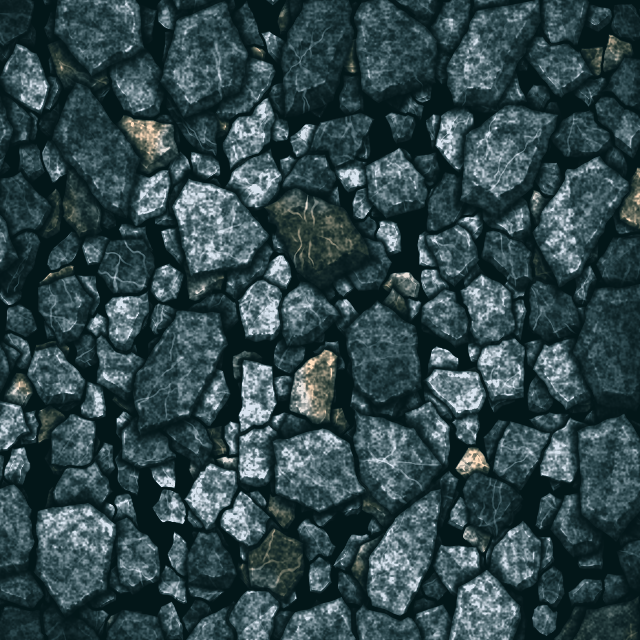
A Shadertoy shader for this texture:

```glsl
// Bed of crushed, angular slate stones with pale cracks, rusty pieces and dark teal gaps
const vec3 SHADOW_TEAL = vec3(0.012, 0.085, 0.095);
const vec3 PALE_SLATE  = vec3(0.77, 0.82, 0.86);
const vec3 TEAL_SHIFT  = vec3(-0.025, 0.012, 0.018);  // cools the middle tones
const vec3 RUST_TINT   = vec3(1.2, 0.98, 0.80);
const vec2 LIGHT_DIR   = vec2(-0.25, 0.97);
const int   SIDES = 6;             // planes that cut each stone
const int   LAYERS = 3;            // small stones at the back, large in front
const int   CRACKS = 4;            // straight pale lines per stone
const float GAP = 0.014;           // space between stones, in cells
const float RUST_SHARE = 0.15;
const float CRACK_STRENGTH = 0.38;
const float TAU = 6.28319;

float hash(vec2 p) {
    return fract(sin(dot(p, vec2(127.1, 311.7))) * 43758.5453);
}

float noise(vec2 p) {
    vec2 i = floor(p), f = fract(p);
    f = f * f * (3.0 - 2.0 * f);
    return mix(mix(hash(i), hash(i + vec2(1, 0)), f.x),
               mix(hash(i + vec2(0, 1)), hash(i + vec2(1, 1)), f.x), f.y);
}

float fbm(vec2 p) {
    float sum = 0.0, amp = 0.5;
    for (int i = 0; i < 3; i++) {
        sum += amp * noise(p);
        p = mat2(1.6, 1.2, -1.2, 1.6) * p + 7.3;
        amp *= 0.7;
    }
    return sum / 1.095;
}

vec2 heading(float turns) { return vec2(cos(TAU * turns), sin(TAU * turns)); }

struct Stone {
    float edge;    // distance inside the outline, negative outside
    float depth;   // distance inside the uncut polygon
    vec2 tilt;     // direction the nearest side faces
    vec2 local;    // position in the stone's own frame
    vec2 id;
};

// Finds the stone that owns p among jittered convex polygons
Stone findStone(vec2 p, float seed, float presence) {
    Stone s = Stone(-9.0, -9.0, vec2(0), vec2(0), vec2(0));
    float nearest = 9.0, second = 9.0;
    for (int y = -1; y <= 1; y++)
    for (int x = -1; x <= 1; x++) {
        vec2 cell = floor(p) + vec2(x, y);
        vec2 id = cell + seed;
        if (hash(id + 3.7) > presence) continue;
        vec2 centre = cell + 0.5 + 0.56 * (vec2(hash(id), hash(id + 17.3)) - 0.5);
        vec2 axis = heading(0.22 * (hash(id + 5.1) - 0.5));
        float stretch = 1.0 + 0.35 * hash(id + 9.2);
        mat2 turn = mat2(axis.x, axis.y, -axis.y, axis.x);
        vec2 squash = vec2(stretch, 1.0 / stretch);
        vec2 q = (turn * (p - centre)) * squash;

        float d = -9.0, d2 = -9.0, start = hash(id + 13.0);
        vec2 n = vec2(0), n2 = vec2(0);
        for (int i = 0; i < SIDES; i++) {
            float k = float(i);
            vec2 dir = heading(start + (k + 0.6 * hash(id + k * 1.37)) / float(SIDES));
            float plane = dot(q, dir) - 0.35 - 0.21 * hash(id + 31.0 + k * 2.11);
            if (plane > d) { d2 = d; n2 = n; d = plane; n = dir; }
            else if (plane > d2) { d2 = plane; n2 = dir; }
        }
        if (d < nearest) {
            second = nearest;
            nearest = d;
            n = mix(0.5 * (n + n2), n, smoothstep(0.0, 0.02, d - d2));
            s.tilt = normalize((n * squash) * turn + 1e-4);
            s.local = q;
            s.id = id;
        } else second = min(second, d);
    }
    s.depth = -nearest;
    s.edge = min(-nearest, 0.5 * (second - nearest)) - GAP;
    return s;
}

// Brightness from bevelled sides, a split top face and worn ridges
float facetLight(Stone s, float grain) {
    float bevel = 0.04 + 0.16 * hash(s.id + 41.0);
    float top = smoothstep(bevel - 0.012, bevel + 0.012, s.depth + 0.03 * (grain - 0.5));
    float split = dot(s.local, heading(hash(s.id + 43.0))) + 0.24 * hash(s.id + 47.0) - 0.12;
    float face = mix(0.74, 1.12, smoothstep(-0.012, 0.012, split + 0.06 * (grain - 0.5)));
    float side = 0.74 + 0.5 * dot(s.tilt, LIGHT_DIR);
    float wear = smoothstep(0.025, 0.0, abs(s.depth - bevel)) * smoothstep(0.4, 0.65, grain);
    return mix(side, face, top) + 0.55 * wear;
}

// Straight, broken mineral lines that cross the stone
float cracks(vec2 p, Stone s, float scale) {
    float sum = 0.0;
    float wobble = 0.010 * (noise(p * 45.0) - 0.5) + 0.005 * (noise(p * 120.0) - 0.5);
    for (int i = 0; i < CRACKS; i++) {
        vec2 key = s.id + 51.0 + 3.3 * float(i);
        float line = dot(s.local, heading(hash(key))) + 0.6 * (hash(key + 1.9) - 0.5);
        float dist = abs(line / scale + wobble);
        float broken = smoothstep(0.35, 0.65, noise(p * 30.0 + key));
        sum += smoothstep(0.0028, 0.0004, dist) * broken;
    }
    return sum * hash(s.id + 57.0);
}

void mainImage(out vec4 fragColor, in vec2 fragCoord) {
    vec2 uv = fragCoord / iResolution.xy;
    vec2 p = fragCoord / iResolution.y;
    float grain = fbm(p * 85.0);
    float speckle = noise(p * 290.0 + 5.0);
    vec2 rough = p + 0.006 * (vec2(noise(p * 60.0), noise(p * 60.0 + 21.0)) - 0.5);

    float tone = 0.0, rust = 0.0;
    for (int i = 0; i < LAYERS; i++) {
        float k = float(i);
        float scale = 17.0 * pow(0.61, k);
        Stone s = findStone(rough * scale + k * 3.3, 71.0 * k, 1.0 - 0.12 * k * k);

        // Stone surface
        float base = mix(0.17, 0.74, pow(hash(s.id + 61.0), 1.25));
        float mottle = mix(0.5, 1.65, smoothstep(0.22, 0.78, grain)) * mix(0.5, 1.5, speckle);
        float surface = base * facetLight(s, grain) * mottle;
        surface += CRACK_STRENGTH * cracks(p, s, scale);
        surface *= mix(0.35, 1.0, smoothstep(0.0, 0.055, s.edge));
        float stain = smoothstep(0.3, 0.6, noise(p * 22.0 + s.id));
        float isRust = step(1.0 - RUST_SHARE, hash(s.id + 67.0)) * mix(0.35, 1.0, stain);

        // Contact shadow on the layers below, then the stone itself
        tone *= mix(0.06, 1.0, smoothstep(0.0, 0.14, -s.edge));
        float cover = smoothstep(0.0, 1.2 * scale / iResolution.y, s.edge);
        tone = mix(tone, surface, cover);
        rust = mix(rust, isRust, cover);
    }

    // Edges of the bed fall into shade
    float shade = smoothstep(0.28, 0.72, length(uv - vec2(0.48, 0.52)));
    tone = clamp(tone * mix(1.12, 0.42, shade), 0.0, 1.1);

    vec3 col = mix(SHADOW_TEAL, PALE_SLATE, tone);
    col += TEAL_SHIFT * smoothstep(0.0, 0.25, tone) * smoothstep(1.0, 0.4, tone);
    col *= mix(vec3(1), RUST_TINT, rust * smoothstep(0.02, 0.2, tone));
    fragColor = vec4(col, 1.0);
}
```
